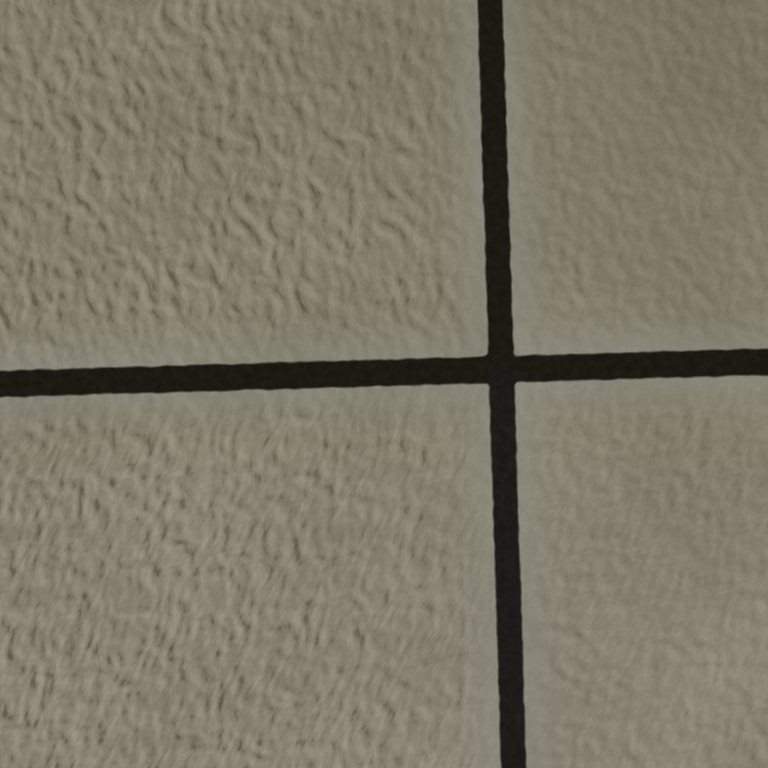
Write a WebGL 2 fragment shader that draws this texture.

```glsl
#version 300 es
precision highp float;

uniform vec2 u_resolution;
out vec4 outColor;

const vec3 GROUT = vec3(0.110, 0.100, 0.070);
const vec3 GROUT_COOL = vec3(0.115, 0.110, 0.100);
const vec3 TILE_WARM = vec3(0.508, 0.486, 0.410);
const vec3 TILE_GREY = vec3(0.532, 0.508, 0.450);
const vec3 TILE_RIM = vec3(0.530, 0.522, 0.462);
const vec3 CREASE = vec3(0.330, 0.305, 0.245);

const vec2 CROSSING = vec2(0.669, 0.500);   // joint intercepts on the canvas edges
const vec2 TILT = vec2(-0.031, 0.029);      // lean of each joint direction
const vec2 HALF_JOINT = vec2(0.0163, 0.0172);
const float TILE_SIZE = 1.4;

vec2 hashGradient(vec2 cell) {
  vec3 h = fract(cell.xyx * vec3(0.1031, 0.1030, 0.0973));
  h += dot(h, h.yzx + 33.33);
  float angle = 6.28319 * fract((h.x + h.y) * h.z);
  return vec2(cos(angle), sin(angle));
}

float gradientNoise(vec2 p) {
  vec2 i = floor(p);
  vec2 f = p - i;
  vec2 w = f * f * f * (f * (f * 6.0 - 15.0) + 10.0);
  vec2 r = vec2(1.0, 0.0);
  float a = dot(hashGradient(i), f);
  float b = dot(hashGradient(i + r.xy), f - r.xy);
  float c = dot(hashGradient(i + r.yx), f - r.yx);
  float d = dot(hashGradient(i + r.xx), f - r.xx);
  return mix(mix(a, b, w.x), mix(c, d, w.x), w.y);
}

float fbm(vec2 p, int octaves) {
  float sum = 0.0;
  float gain = 1.0;
  for (int i = 0; i < octaves; i++) {
    sum += gain * gradientNoise(p);
    p = mat2(1.6, 1.0, -1.0, 1.6) * p + 17.3;
    gain *= 0.5;
  }
  return sum;
}

// Plaster height: short upright ridges bent by a slower noise
float plasterHeight(vec2 p, vec2 frequency, float lean, vec2 seed) {
  p.x += lean * p.y;
  vec2 bend = vec2(gradientNoise(p * 21.0 + seed), gradientNoise(p * 21.0 - seed));
  return fbm((p + 0.013 * bend) * frequency + seed, 3);
}

// Slope of the plaster towards the light
float plasterRelief(vec2 p, vec2 frequency, float lean, vec2 seed) {
  vec2 lightStep = vec2(0.0038, 0.0030);
  return plasterHeight(p + lightStep, frequency, lean, seed)
       - plasterHeight(p - lightStep, frequency, lean, seed);
}

// Distance inward from the rounded rim of a tile; negative in the joint
float rimDistance(vec2 toRim, float radius) {
  return radius - length(max(radius - toRim, 0.0))
       + max(min(toRim.x, toRim.y) - radius, 0.0);
}

vec3 tileColor(vec2 p, vec2 id, float rim) {
  bool leftTile = mod(id.x, 2.0) > 0.5;
  vec2 frequency = leftTile ? vec2(64.0, 37.0) : vec2(58.0, 46.0);
  float lean = mod(id.y, 2.0) > 0.5 ? -0.22 : 0.20;
  vec2 seed = 100.0 + id * vec2(31.7, 47.3);
  float relief = plasterRelief(p, frequency, lean, seed);

  // Relief is strongest at the left and flattens near the joints
  float contrast = mix(1.15, 0.60, smoothstep(0.25, 0.85, p.x))
                 * mix(1.10, 0.85, p.y)
                 * mix(0.35, 1.0, smoothstep(0.0, 0.07, rim));
  vec3 color = mix(TILE_GREY, TILE_WARM, smoothstep(0.0, 0.9, p.y));
  color = mix(TILE_RIM, color, smoothstep(0.0, 0.06, rim));
  color += 0.026 * fbm(p * 5.0 + seed, 3);
  color -= 0.025 * smoothstep(0.7, 1.4, p.x * p.y + 0.5 * p.y);
  color += 0.075 * contrast * clamp(relief, -0.8, 0.7);
  float crease = smoothstep(0.35, 1.1, -relief * contrast);
  color = mix(color, CREASE, 0.50 * crease);
  return color + 0.012 * gradientNoise(p * 190.0);
}

vec3 groutColor(vec2 p, vec2 fromJoint) {
  float cool = (1.0 - smoothstep(0.01, 0.04, abs(fromJoint.x)))
             * (1.0 - smoothstep(-0.05, 0.04, fromJoint.y));
  return mix(GROUT, GROUT_COOL, cool) + 0.022 * fbm(p * 85.0, 2);
}

void main() {
  vec2 p = gl_FragCoord.xy / u_resolution;

  // Slightly tilted tile grid
  vec2 grid = p - CROSSING - TILT * p.yx;
  vec2 id = floor(grid / TILE_SIZE);
  vec2 fromJoint = (fract(grid / TILE_SIZE + 0.5) - 0.5) * TILE_SIZE;
  float wobble = 0.0016 * fbm(p * 48.0, 2);
  float rim = rimDistance(abs(fromJoint) - HALF_JOINT + wobble, 0.006);

  float softness = max(0.0022, 1.0 / min(u_resolution.x, u_resolution.y));
  float tileMask = smoothstep(-softness, softness, rim);
  vec3 color = mix(groutColor(p, fromJoint), tileColor(p, id, rim), tileMask);
  outColor = vec4(color, 1.0);
}
```
